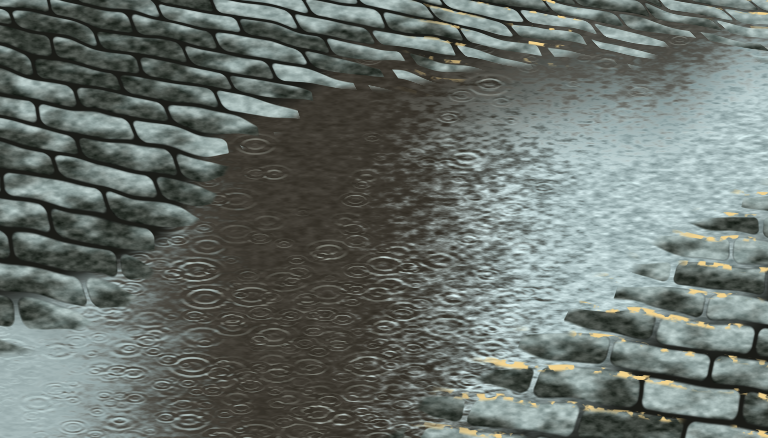
Reproduce this texture procedurally as a WebGL 2 fragment shader.

```glsl
#version 300 es
precision highp float;
// Rain rings on a dark puddle between wet cobblestones, with warm glints.
uniform vec2 u_resolution;
out vec4 fragColor;

float hash(vec2 p) {
    vec3 q = fract(vec3(p.xyx) * 0.1031);
    q += dot(q, q.yzx + 33.33);
    return fract((q.x + q.y) * q.z);
}

float noise(vec2 p) {
    vec2 i = floor(p), f = fract(p);
    f = f * f * (3.0 - 2.0 * f);
    return mix(mix(hash(i), hash(i + vec2(1, 0)), f.x),
               mix(hash(i + vec2(0, 1)), hash(i + vec2(1, 1)), f.x), f.y);
}

float fbm(vec2 p) {
    float sum = 0.0, amp = 0.5;
    for (int i = 0; i < 4; i++) {
        sum += amp * noise(p);
        p = mat2(1.6, 0.3, -0.3, 1.6) * p + 7.3;
        amp *= 0.5;
    }
    return sum;
}

// Courses in perspective: edge distance, position inside the stone, stone id.
vec4 cobble(vec2 p, float tilt, float shear) {
    p += 0.018 * vec2(noise(p * 11.0), noise(p * 13.0 + 40.0)) - 0.009;
    float depth = 2.94 - p.y - tilt * p.x;
    float row = -86.0 / depth;
    float course = floor(row);
    float col = (p.x - shear * p.y) / (0.098 * depth)
              + 0.45 * mod(course, 2.0) + 0.3 * hash(vec2(course, 3.0));
    vec2 f = vec2(fract(col), fract(row)) - 0.5;
    vec2 q = abs(f * vec2(3.4, 1.0)) - vec2(1.38, 0.17);
    float edge = length(max(q, 0.0)) + min(max(q.x, q.y), 0.0) - 0.3;
    return vec4(edge, f, hash(vec2(floor(col), course)));
}

// Surface slope of scattered, foreshortened rain rings.
vec2 rainRings(vec2 p, float scale, float seed) {
    vec2 grid = p * scale * vec2(1.0, 2.2), cell = floor(grid), slope = vec2(0);
    for (int j = -1; j <= 1; j++)
    for (int i = -1; i <= 1; i++) {
        vec2 c = cell + vec2(i, j), k = c + seed;
        vec2 d = grid - c - vec2(hash(k), hash(k + 17.0));
        float r = length(d), off = r - 0.08 - 0.3 * hash(k + 31.0);
        float density = 0.12 + 0.8 * smoothstep(0.6, 0.3, c.y / (scale * 2.2));
        float alive = step(hash(k + 53.0), density) * (0.3 + 0.7 * hash(k + 71.0));
        slope += alive * d / (r + 0.04) * sin(off * 27.0 + 1.5) * exp(-off * off * 22.0);
    }
    return slope;
}

vec3 puddle(vec2 p) {
    vec2 slope = rainRings(p, 9.0, 5.0) + 0.7 * rainRings(p, 15.0, 90.0);
    float chop = fbm(p * vec2(55.0, 165.0)) - 0.46;
    float swell = fbm(p * vec2(9.0, 22.0)) - 0.46;
    // Ripples bend the reflected border between dark wall and pale sky.
    float x = p.x + 0.06 * slope.x + 0.16 * slope.y + 0.45 * chop + 0.1 * swell;
    float rightSky = smoothstep(-0.12, 0.36, x - 0.95 - 0.1 * (p.y - 0.3));
    rightSky *= mix(0.12, 1.0, smoothstep(0.9, 0.66, p.y - 0.15 * smoothstep(1.5, 1.75, p.x)
                                                    + 0.3 * chop));
    float leftSky = smoothstep(0.54, 0.12, p.x - 0.2 * slope.y + 0.35 * chop + 0.15 * swell);
    float sky = max(rightSky, leftSky * 0.9);
    vec3 water = mix(vec3(0.235, 0.22, 0.19), vec3(0.665, 0.745, 0.75), sky);
    water += chop * mix(0.14, 0.5, rightSky);
    return water + vec3(0.33, 0.36, 0.35) * max(slope.y, 0.0) * (1.0 - 0.7 * sky);
}

void main() {
    vec2 p = gl_FragCoord.xy / u_resolution * vec2(1.753, 1.0);
    float down = 1.0 - p.y;

    // Shorelines: positive inside the puddle.
    float bump = (p.x - 0.95) / 0.25;
    float leftShore = down - 0.1 - 0.75 / (1.0 + exp((p.x - 0.45) * 7.5))
                    - 0.06 * exp(-bump * bump);
    float rightShore = 0.42 + (1.75 - p.x) * 0.66 - down;
    float shore = min(leftShore, rightShore);
    bool nearBank = rightShore < leftShore;
    vec4 stone = nearBank ? cobble(p, 0.13, 0.75) : cobble(p, 0.2, -0.15);

    // Water level against the domed stones, and water lying in the joints.
    float level = 1.15 * smoothstep(-0.1, 0.07, shore + 0.08 * noise(p * 9.0) - 0.04);
    float dome = clamp(-stone.x / 0.3, 0.0, 1.0);
    float dry = smoothstep(0.0, 0.25, dome - level);
    float flood = smoothstep(nearBank ? -0.3 : -0.12, 0.0,
                             shore + 0.16 * noise(p * 6.0) - 0.08);

    // Wet stone: pale sheen above, dark front below; duller far left and low left.
    float dull = 0.16 * smoothstep(0.75, 0.9, p.y) * smoothstep(0.75, 0.35, p.x)
               + 0.16 * smoothstep(0.5, 0.3, p.y) * smoothstep(0.6, 0.3, p.x);
    float sheen = fbm(p * vec2(15.0, 32.0)) + 0.5 * (stone.w - 0.5) - 0.45 * stone.z
                + 0.12 * (p.x - 0.4) - dull - (nearBank ? 0.17 : 0.0);
    vec3 rock = mix(vec3(0.22, 0.245, 0.22), vec3(0.62, 0.69, 0.68),
                    smoothstep(0.2, 0.7, sheen));
    rock += 0.4 * (fbm(p * vec2(60.0, 110.0)) - 0.46);
    rock *= mix(0.6, 1.0, smoothstep(0.0, 0.4, dome));

    vec3 water = puddle(p);
    vec3 joint = mix(vec3(0.1, 0.105, 0.09), water, flood);
    vec3 color = mix(joint, rock, dry);

    // Lamp glints along the upper rims.
    float rim = smoothstep(-0.24, -0.36, stone.z) * smoothstep(-0.5, -0.44, stone.z);
    float glint = smoothstep(0.44, 0.58, fbm(p * vec2(50.0, 80.0) + 9.0))
                * smoothstep(0.38, 0.6, noise(p * 8.0 + 20.0));
    glint *= rim * smoothstep(0.85, 1.15, p.x) * smoothstep(0.06, -0.02, shore);
    color = mix(color, vec3(0.95, 0.83, 0.56), glint);

    fragColor = vec4(clamp(color, 0.0, 1.0), 1.0);
}
```
